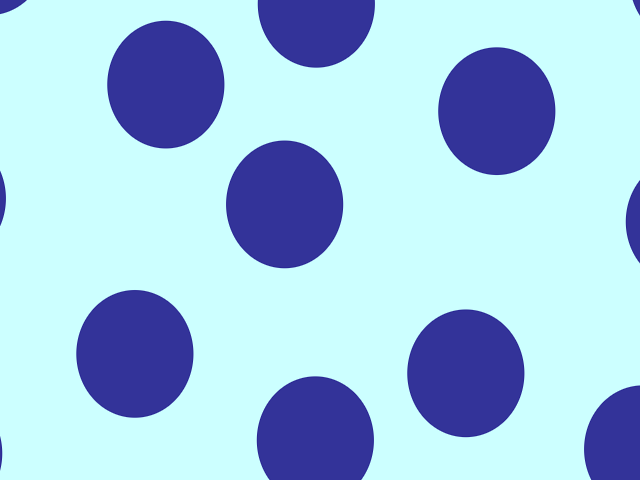
Reproduce this pattern procedurally as a Shadertoy shader.

```glsl
const vec3 PALE_CYAN = vec3(0.80, 1.00, 1.00);
const vec3 INDIGO = vec3(0.20, 0.20, 0.60);
const vec3 DEEP_INDIGO = vec3(0.16, 0.15, 0.58);

// Columns are the two steps of the slanted lattice, in canvas heights
const mat2 LATTICE = mat2(0.345, -0.260, 0.410, 0.245);
const vec2 LATTICE_ORIGIN = vec2(0.658, 0.531);
const vec2 DOT_RADII = vec2(0.122, 0.133);
const float JITTER = 0.065;
const float RIM_WIDTH = 0.002;

float hash(vec2 p) {
    return fract(sin(dot(p, vec2(127.1, 311.7))) * 43758.5453);
}

vec2 hash2(vec2 p) {
    return vec2(hash(p), hash(p + vec2(19.7, 7.3)));
}

// Approximate signed distance to an upright ellipse
float ellipseDistance(vec2 p, vec2 radii) {
    return (length(p / radii) - 1.0) * min(radii.x, radii.y);
}

// Distance to the nearest dot of the jittered lattice
float dotsDistance(vec2 p, mat2 lattice, vec2 radii, float jitter) {
    vec2 nearest = floor(inverse(lattice) * p + 0.5);
    float d = 1e3;
    for (int j = -1; j <= 1; j++) {
        for (int i = -1; i <= 1; i++) {
            vec2 cell = nearest + vec2(i, j);
            vec2 center = lattice * cell + jitter * (2.0 * hash2(cell) - 1.0);
            d = min(d, ellipseDistance(p - center, radii));
        }
    }
    return d;
}

// One-pixel soft coverage of the inside of a shape
float coverage(float d, float pixel) {
    return clamp(0.5 - d / pixel, 0.0, 1.0);
}

void mainImage(out vec4 fragColor, in vec2 fragCoord) {
    float pixel = 1.0 / iResolution.y;
    vec2 p = fragCoord * pixel - LATTICE_ORIGIN;
    float d = dotsDistance(p, LATTICE, DOT_RADII, JITTER);

    // Flat dots with a hairline darker rim
    vec3 dotColor = mix(DEEP_INDIGO, INDIGO, coverage(d + RIM_WIDTH, pixel));
    vec3 color = mix(PALE_CYAN, dotColor, coverage(d, pixel));
    fragColor = vec4(color, 1.0);
}
```
